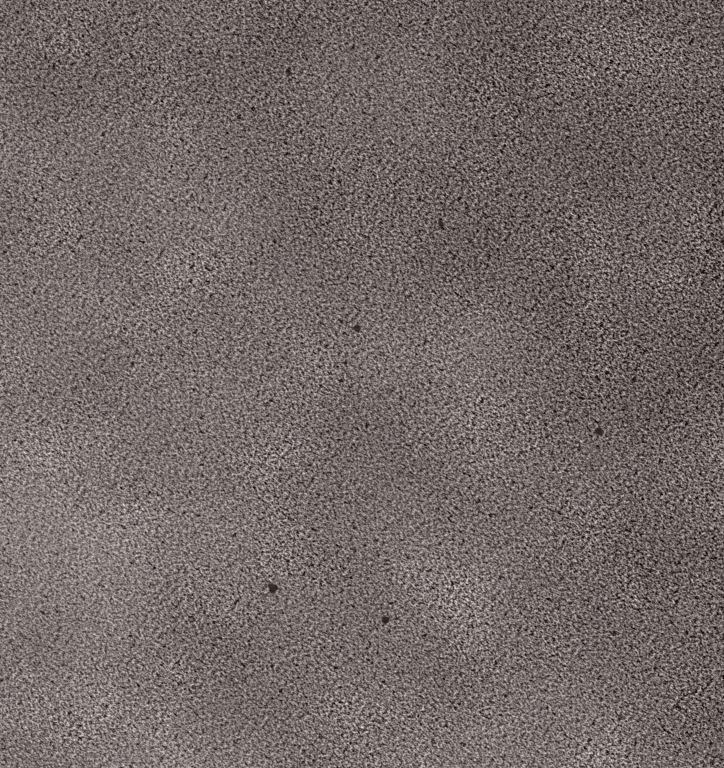
Give the GLSL for this texture, as a Shadertoy shader.

```glsl
// Weathered warm-grey concrete: soft cloudy stains under a sharp, fine grain.
// Gradient noise gives stains, slanted grain and specks; a jittered cell
// grid scatters the few larger pits.
#define BASE_TONE 0.425
#define WARM_TINT vec3(0.022, -0.007, -0.016)
#define SLOPE vec2(-0.095, -0.055)
#define STAIN_SCALE 3.4
#define STAIN_DEPTH 0.075
#define GRAIN_SCALE 250.0
#define GRAIN_DEPTH 0.36
#define GRAIN_AXIS vec2(0.82, -0.57)
#define SPECK_SCALE 135.0
#define SPECK_DEPTH 0.18
#define PIT_CELLS 5.0
#define PIT_RADIUS 0.0055

vec2 hash2(vec2 p) {
    vec3 q = fract(p.xyx * vec3(0.1031, 0.1030, 0.0973));
    q += dot(q, q.yzx + 33.33);
    return fract((q.xx + q.yz) * q.zy);
}

vec2 gradientAt(vec2 cell) {
    float angle = 6.2832 * hash2(cell).x;
    return vec2(cos(angle), sin(angle));
}

float gradientNoise(vec2 p) {
    vec2 i = floor(p), f = p - i;
    vec2 u = f * f * f * (f * (f * 6.0 - 15.0) + 10.0);
    vec2 e = vec2(1.0, 0.0);
    float low = mix(dot(gradientAt(i), f),
                    dot(gradientAt(i + e), f - e), u.x);
    float high = mix(dot(gradientAt(i + e.yx), f - e.yx),
                     dot(gradientAt(i + 1.0), f - 1.0), u.x);
    return mix(low, high, u.y);
}

float fbm(vec2 p) {
    float sum = 0.0, weight = 1.0;
    for (int octave = 0; octave < 4; octave++) {
        sum += weight * gradientNoise(p);
        p = mat2(1.6, 1.2, -1.2, 1.6) * p + 17.3;
        weight *= 0.55;
    }
    return sum;
}

// Turns the plane so that x runs along the slanted grain
vec2 alongGrain(vec2 uv) {
    vec2 across = vec2(-GRAIN_AXIS.y, GRAIN_AXIS.x);
    return vec2(dot(uv, GRAIN_AXIS) * 0.85, dot(uv, across) * 1.12) + 1.0;
}

// Short slanted grains with a finer, crisper layer turned against them
float grain(vec2 uv) {
    vec2 p = alongGrain(uv) * GRAIN_SCALE;
    vec2 fine = mat2(1.5, 0.8, -0.8, 1.5) * p + 41.7;
    return gradientNoise(p) + 0.9 * gradientNoise(fine);
}

// Rare ragged holes, at most one per cell
float pits(vec2 uv) {
    float cover = 0.0;
    vec2 home = floor(uv * PIT_CELLS);
    float ragged = 0.005 * gradientNoise(uv * 130.0 + 9.0);
    for (int y = -1; y <= 1; y++)
    for (int x = -1; x <= 1; x++) {
        vec2 cell = home + vec2(x, y);
        vec2 kind = hash2(cell + 71.0);
        vec2 center = (cell + hash2(cell + 13.0)) / PIT_CELLS;
        float radius = PIT_RADIUS * mix(0.45, 1.0, kind.y);
        float d = length(uv - center) + ragged - radius;
        cover = max(cover, step(kind.x, 0.35) * smoothstep(0.002, -0.002, d));
    }
    return cover;
}

void mainImage(out vec4 fragColor, in vec2 fragCoord) {
    vec2 uv = fragCoord / iResolution.y;
    vec2 middle = 0.5 * iResolution.xy / iResolution.y;

    // Broad light falloff and cloudy stains
    float tone = BASE_TONE + dot(uv - middle, SLOPE);
    tone += STAIN_DEPTH * fbm(uv * STAIN_SCALE + 5.4);

    // Pale worn patches, where the grain is also stronger
    float wear = fbm(uv * 7.0 + 31.0);
    float worn = smoothstep(0.1, 0.6, wear);
    tone += 0.025 * worn;
    float contrast = 0.98 + 0.2 * wear + 0.08 * worn + 0.2 * (uv.x - middle.x);
    tone += GRAIN_DEPTH * contrast * grain(uv);

    // Small dark specks and larger pits
    float speck = gradientNoise(alongGrain(uv) * SPECK_SCALE + 3.7);
    tone -= SPECK_DEPTH * contrast * smoothstep(0.26, 0.5, speck);
    tone = mix(tone, 0.12, 0.85 * pits(uv));

    fragColor = vec4(clamp(max(tone, 0.07) + WARM_TINT, 0.0, 1.0), 1.0);
}
```
